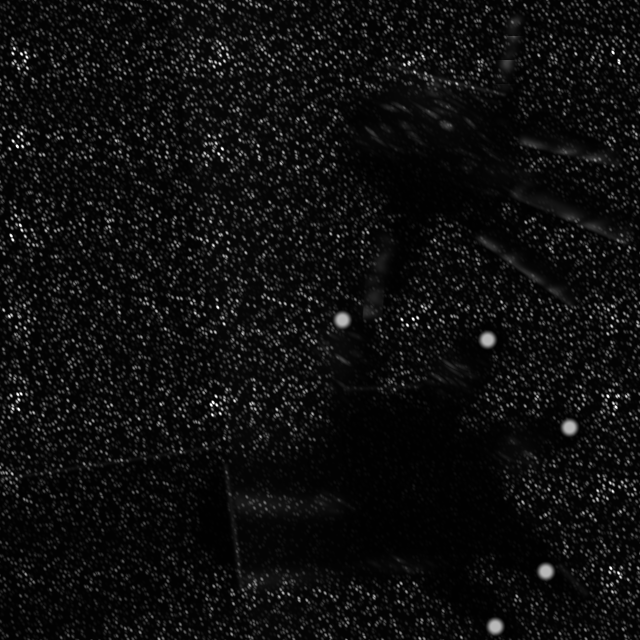
This texture map is drawn by a three.js fragment shader. Its source:

```glsl
#define GRAIN_CELLS vec2(128., 205.)
#define WRINKLE_CELLS vec2(32., 115.)
#define GRAIN_GAIN 0.64
#define BAND_PERIOD 0.135
#define SPARK_PERIOD 0.31
#define SHEEN_GAIN 0.25
#define SKIN_GAIN 0.42
#define WEAVE_GAIN 0.34
#define NAIL_GAIN 0.72
#define NAIL_SIZE 0.0135
#define BASE_LIGHT 0.007
#define TAU 6.28318

varying vec2 vUv;

float hash(vec2 p) {
  return fract(sin(dot(p, vec2(127.1, 311.7))) * 43758.5);
}

// Tapered capsule distance
float limb(vec2 p, vec2 a, vec2 b, float ra, float rb) {
  vec2 axis = b - a;
  float t = clamp(dot(p - a, axis) / dot(axis, axis), 0., 1.);
  return length(p - a - axis * t) - mix(ra, rb, t);
}

float glow(vec2 p, vec2 center, vec2 size) {
  vec2 q = (p - center) / size;
  return exp(-dot(q, q));
}

float sheen(vec2 p, vec2 a, vec2 b, float width) {
  float d = limb(p, a, b, 0., 0.) / width;
  return exp(-d * d);
}

// Strip of light with a crisp lower edge and a soft upper one
float edgeLight(vec2 p, vec2 a, vec2 b, float width) {
  vec2 axis = normalize(b - a);
  float side = dot(p - a, vec2(-axis.y, axis.x)) / width;
  float along = dot(p - a, axis) / length(b - a);
  float ends = smoothstep(-.06, .04, along) * (1. - smoothstep(.96, 1.05, along));
  return ends * smoothstep(-.75, -.25, side) * exp(-max(side, 0.) * 1.6);
}

// Cellular specks stretched along a direction
float specks(vec2 p, vec2 dir, vec2 cells) {
  vec2 q = vec2(dot(p, dir), dot(p, vec2(-dir.y, dir.x))) * cells;
  float light = 0.;
  for (int j = -1; j <= 1; j++) {
    for (int i = -1; i <= 1; i++) {
      vec2 id = floor(q) + vec2(float(i), float(j));
      vec2 site = id + vec2(hash(id), hash(id + 37.));
      float level = hash(id + 71.);
      float spot = 1. - smoothstep(0., .68, length(q - site));
      light = max(light, spot * level * level * level);
    }
  }
  return light;
}

float upperHand(vec2 p) {
  float d = limb(p, vec2(.62, .785), vec2(.735, .77), .085, .08);
  d = min(d, limb(p, vec2(.65, .7), vec2(.75, .73), .055, .065));
  d = min(d, limb(p, vec2(.79, .85), vec2(.81, .965), .022, .016));
  d = min(d, limb(p, vec2(.79, .8), vec2(.96, .762), .032, .019));
  d = min(d, limb(p, vec2(.77, .72), vec2(.97, .648), .038, .023));
  d = min(d, limb(p, vec2(.75, .645), vec2(.887, .547), .03, .022));
  return min(d, limb(p, vec2(.645, .65), vec2(.592, .535), .036, .026));
}

float lowerHand(vec2 p) {
  float d = limb(p, vec2(.61, .27), vec2(.69, .21), .115, .11);
  d = min(d, limb(p, vec2(.4, .19), vec2(.6, .2), .1, .115));
  d = min(d, limb(p, vec2(.55, .37), vec2(.552, .5), .05, .034));
  d = min(d, limb(p, vec2(.68, .36), vec2(.762, .468), .055, .029));
  d = min(d, limb(p, vec2(.74, .29), vec2(.89, .33), .045, .025));
  d = min(d, limb(p, vec2(.74, .19), vec2(.9, .075), .055, .026));
  return min(d, limb(p, vec2(.67, .13), vec2(.785, .018), .045, .027));
}

float nail(vec2 p, vec2 center) {
  return 1. - smoothstep(NAIL_SIZE * .45, NAIL_SIZE * 1.25, length(p - center));
}

// Finger edges, thumb joints and wrist
float fingerLight(vec2 p) {
  float joints = .15 + .85 * fract((p.y - .868) / .038);
  float f = 1.1 * joints * sheen(p, vec2(.786, .872), vec2(.805, .965), .01);
  f += .75 * edgeLight(p, vec2(.815, .78), vec2(.968, .745), .013);
  f += .8 * edgeLight(p, vec2(.805, .698), vec2(.982, .624), .014);
  f += .75 * edgeLight(p, vec2(.75, .629), vec2(.895, .526), .012);
  f += .5 * edgeLight(p, vec2(.568, .517), vec2(.598, .515), .03);
  f += .4 * sheen(p, vec2(.602, .618), vec2(.578, .523), .012);
  return f * (.65 + .35 * sin(p.x * 95. + 2. * sin(p.y * 120.)));
}

// Patches of wrinkled skin and knuckles
float skinPatches(vec2 p) {
  float s = glow(p, vec2(.645, .85), vec2(.06, .035)) + glow(p, vec2(.59, .785), vec2(.035, .02));
  s += .8 * (glow(p, vec2(.7, .805), vec2(.06, .045)) + glow(p, vec2(.785, .73), vec2(.045, .025)));
  s += 1.2 * glow(p, vec2(.53, .45), vec2(.028, .05)) + glow(p, vec2(.705, .42), vec2(.035, .025));
  s += glow(p, vec2(.81, .295), vec2(.03)) + glow(p, vec2(.515, .212), vec2(.025, .014));
  return s + .8 * glow(p, vec2(.62, .118), vec2(.045, .012));
}

float rimLight(vec2 p) {
  float r = sheen(p, vec2(.664, .882), vec2(.788, .852), .003);
  r += .7 * sheen(p, vec2(.605, .898), vec2(.664, .882), .003);
  r += .4 * sheen(p, vec2(.545, .392), vec2(.655, .397), .004);
  r += .6 * sheen(p, vec2(.875, .115), vec2(.915, .073), .005);
  r += .8 * sheen(p, vec2(.353, .272), vec2(.378, .08), .004);
  return r + .5 * sheen(p, vec2(0., .251), vec2(.34, .302), .003);
}

void main() {
  vec2 p = vUv;
  // Banded grain with clumps and repeating sparks
  float band = .5 + .5 * cos(TAU * (p.y - .909) / BAND_PERIOD);
  float column = .5 + .5 * cos(TAU * (p.x - .338) / SPARK_PERIOD);
  float spark = pow(column, 30.) * pow(band, 5.);
  float clumps = 1. + .3 * sin(p.x * 130. + p.y * 75. + 2. * sin(p.y * 93. - p.x * 41.));
  float grain = specks(p, vec2(.57, -.82), GRAIN_CELLS);
  float field = BASE_LIGHT + grain * GRAIN_GAIN * (clumps * (.72 + .3 * band) + 1.6 * spark);
  // Shaded sleeve
  float sleeve = smoothstep(-.021, -.005, p.y - .233 * p.x) * (1. - smoothstep(.35, .38, p.x));
  field *= 1. - .5 * sleeve * (1. - smoothstep(.243, .259, p.y - .15 * p.x));
  // Hands
  float hands = min(upperHand(p), lowerHand(p)) + .006 * sin(p.x * 83. + 3. * sin(p.y * 71.));
  float light = field * mix(.07, 1., smoothstep(-.022, .02, hands)) + .004;
  light += SHEEN_GAIN * fingerLight(p) + .2 * rimLight(p) * (.45 + 1.5 * grain);
  vec2 warp = .004 * vec2(sin(p.y * 90.), sin(p.x * 75. + p.y * 40.));
  float wrinkles = specks(p + warp, vec2(.85, -.53), WRINKLE_CELLS) * (.6 + 1.2 * grain);
  light += SKIN_GAIN * skinPatches(p) * (wrinkles + .06);
  // Woven cuff
  float cuff = smoothstep(.389, .401, p.x + .132 * p.y) * (1. - smoothstep(.37, .58, p.x));
  float folds = sheen(p, vec2(.365, .215), vec2(.52, .205), .016);
  folds += .8 * sheen(p, vec2(.38, .092), vec2(.56, .105), .014);
  light += WEAVE_GAIN * cuff * (folds + .15) * (.22 + 1.1 * grain);
  // Glowing nails
  float nails = nail(p, vec2(.535, .5)) + nail(p, vec2(.762, .469)) + nail(p, vec2(.89, .332));
  nails += nail(p, vec2(.853, .107)) + nail(p, vec2(.774, .021));
  gl_FragColor = vec4(vec3(mix(min(light, 1.), NAIL_GAIN, min(nails, 1.))), 1.);
}
```
